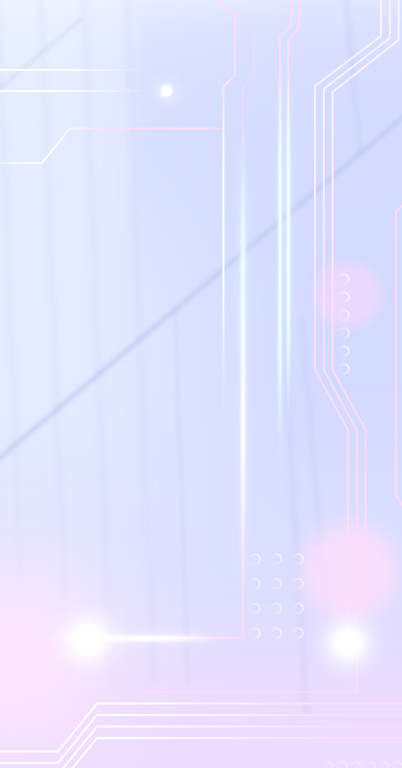
Reproduce this background procedurally as a Shadertoy shader.

```glsl
// Pale lavender circuit backdrop with glowing beams, pink traces and soft light flares.

const vec3 PINK = vec3(1.0, 0.86, 0.97);
const vec3 ICE = vec3(0.93, 1.0, 1.0);
const vec3 SHADE = vec3(0.74, 0.77, 0.94);

float px; // size of one pixel in layout units

float segment(vec2 p, vec2 a, vec2 b) {
    vec2 d = b - a;
    return length(p - a - d * clamp(dot(p - a, d) / dot(d, d), 0.0, 1.0));
}

float path4(vec2 p, vec2 a, vec2 b, vec2 c, vec2 d) {
    return min(segment(p, a, b), min(segment(p, b, c), segment(p, c, d)));
}

float stroke(float d) {
    return 1.0 - smoothstep(0.008 - 0.5 * px, 0.008 + 0.8 * px, d);
}

float glow(vec2 p, vec2 center, float radius) {
    vec2 d = (p - center) / radius;
    return exp(-dot(d, d));
}

// Soft-edged disc
float disc(vec2 p, vec2 center, float radius, float blur) {
    return 1.0 - smoothstep(radius - blur, radius + blur, length(p - center));
}

// Blurred line used for the shadows behind the traces
float shadow(vec2 p, vec2 a, vec2 b, float width) {
    float d = segment(p, a, b) / width;
    return exp(-d * d);
}

// Light beam along x, tapering at both ends
float beam(vec2 p, float y, vec2 span, float width) {
    float taper = smoothstep(span.x, mix(span.x, span.y, 0.35), p.x)
                * (1.0 - smoothstep(mix(span.x, span.y, 0.65), span.y, p.x));
    float d = abs(p.y - y) / width;
    return taper * (0.75 * exp(-d * d) + 0.25 * exp(-d * 0.6));
}

// Ring lattice of count cells, starting at first
float rings(vec2 p, vec2 first, vec2 pitch, vec2 count) {
    vec2 cell = clamp(round((p - first) / pitch), vec2(0.0), count - 1.0);
    vec2 q = p - first - cell * pitch;
    return stroke(abs(length(q) - 0.048)) * (0.55 + 0.45 * sin(atan(q.y, q.x) + 2.0));
}

vec3 background(vec2 p) {
    vec3 col = mix(vec3(0.895, 0.928, 1.0), vec3(0.828, 0.855, 1.0), smoothstep(0.2, 3.3, p.x));
    float upper = 1.0 - smoothstep(1.2, 3.4, p.y);
    col = mix(col, vec3(0.83, 0.86, 1.0), 0.7 * upper * smoothstep(1.2, 1.5, p.x));
    col = mix(col, vec3(0.87, 0.88, 1.0), 0.6 * smoothstep(3.5, 5.5, p.y));
    col = mix(col, vec3(0.935, 0.86, 1.0), smoothstep(5.6, 7.3, p.y) * 0.9);
    col = mix(col, vec3(0.95, 0.965, 1.0), 0.75 * exp(-p.y * 2.4) * (1.0 - 0.12 * p.x));

    // Diagonal and near-vertical shadows
    float s = 0.5 * shadow(p, vec2(-0.1, 4.66), vec2(4.2, 1.03), 0.035);
    s += 0.22 * shadow(p, vec2(0.0, 0.88), vec2(0.8, 0.2), 0.03);
    s += 0.25 * shadow(p, vec2(3.46, 0.0), vec2(3.6, 1.5), 0.04);
    s += 0.22 * shadow(p, vec2(2.78, 2.3), vec2(3.06, 7.1), 0.045);
    s += 0.2 * shadow(p, vec2(3.02, 3.2), vec2(3.27, 6.2), 0.04);
    s += 0.18 * shadow(p, vec2(1.75, 3.1), vec2(1.88, 6.8), 0.035);
    for (int i = 0; i < 4; i++) {
        float x = 0.12 + 0.43 * float(i);
        s += 0.11 * shadow(p, vec2(x - 0.15, -0.2), vec2(x + 0.13, 6.8), 0.05);
    }
    return mix(col, SHADE, min(s, 0.6));
}

void mainImage(out vec4 fragColor, in vec2 fragCoord) {
    // Layout is 7.68 units high, with y running down from the top
    px = 7.68 / iResolution.y;
    vec2 p = vec2(fragCoord.x, iResolution.y - fragCoord.y) * px;
    vec3 col = background(p);

    // Pink haze
    col = mix(col, vec3(1.0, 0.9, 1.0), 0.95 * glow(p, vec2(0.15, 6.55), 0.95));
    col = mix(col, vec3(0.99, 0.87, 0.985), 0.85 * disc(p, vec2(3.5, 5.72), 0.48, 0.2));
    col = mix(col, vec3(0.93, 0.85, 0.99), 0.8 * disc(p, vec2(3.48, 2.95), 0.33, 0.09));

    // Upper-left streaks and stepped trace
    float streak = stroke(abs(p.y - 0.70)) + stroke(abs(p.y - 0.91));
    col = mix(col, vec3(1.0), streak * (1.0 - smoothstep(0.5, 1.6, p.x)));
    float d = path4(p, vec2(-0.1, 1.63), vec2(0.42, 1.63), vec2(0.70, 1.285), vec2(2.19, 1.285));
    col = mix(col, mix(vec3(1.0), PINK, smoothstep(0.4, 1.2, p.x)), stroke(d) * smoothstep(-0.3, 0.5, p.x));

    // Central traces, fading downward
    d = path4(p, vec2(2.35, 0.15), vec2(2.35, 0.75), vec2(2.235, 0.86), vec2(2.235, 4.3));
    d = min(d, segment(p, vec2(2.15, -0.03), vec2(2.35, 0.15)));
    vec3 tint = mix(PINK, vec3(1.0), smoothstep(0.6, 1.8, p.y));
    col = mix(col, tint, stroke(d) * (1.0 - smoothstep(2.6, 4.3, p.y)));
    d = path4(p, vec2(2.54, 0.1), vec2(2.54, 0.76), vec2(2.43, 0.87), vec2(2.43, 1.5));
    col = mix(col, PINK, 0.35 * stroke(d));
    for (int i = 0; i < 2; i++) {
        float k = float(i);
        float x = 2.80 + 0.083 * k;
        d = path4(p, vec2(x + 0.11, -0.1), vec2(x + 0.11, 0.25 + 0.02 * k), vec2(x, 0.37 + 0.03 * k), vec2(x, 4.4));
        col = mix(col, tint, stroke(d) * (1.0 - smoothstep(2.5, 4.4, p.y)));
        col = mix(col, ICE, beam(p.yx, x, vec2(0.5, 4.75 - 0.4 * k), 0.022));
    }

    // Long beam turning left into the flare
    d = min(segment(p, vec2(2.43, 4.8), vec2(2.43, 6.38)), segment(p, vec2(1.5, 6.38), vec2(2.43, 6.38)));
    col = mix(col, PINK, stroke(d));
    col = mix(col, mix(ICE, vec3(1.0), smoothstep(2.5, 4.5, p.y)), beam(p.yx, 2.43, vec2(1.0, 6.1), 0.028));
    col = mix(col, vec3(1.0), beam(p, 6.385, vec2(0.4, 2.3), 0.038));

    // Right-hand rails
    for (int i = 0; i < 3; i++) {
        float k = float(i);
        vec2 shift = vec2(0.088 * k, 0.0);
        float end = i == 0 ? 6.5 : (i == 1 ? 6.92 : 5.78);
        vec2 knee = vec2(3.15, 0.86 + 0.03 * k) + shift;
        vec2 foot = vec2(3.48, 4.3) + shift;
        d = path4(p, vec2(3.81, -0.1) + shift, vec2(3.81, 0.36 + 0.02 * k) + shift, knee, vec2(3.15, 3.7) + shift);
        d = min(d, min(segment(p, vec2(3.15, 3.7) + shift, foot), segment(p, foot, vec2(foot.x, end))));
        col = mix(col, mix(vec3(1.0, 0.95, 1.0), PINK, smoothstep(1.0, 4.0, p.y)), 0.95 * stroke(d));
    }
    col = mix(col, PINK, disc(p, vec2(3.66, 5.79), 0.035, px));
    d = path4(p, vec2(4.1, 2.0), vec2(3.96, 2.11), vec2(3.96, 4.95), vec2(4.1, 5.17));
    col = mix(col, PINK, stroke(d));

    // Bottom bus, white on the left and pink on the right
    for (int i = 0; i < 5; i++) {
        float y = 6.92 + 0.115 * float(i);
        d = path4(p, vec2(-0.1, y + 0.48), vec2(0.58, y + 0.48), vec2(0.97, y), vec2(i == 0 ? 3.56 : 4.2, y));
        tint = i == 0 ? PINK : mix(vec3(1.0), PINK, smoothstep(1.2, 3.6, p.x));
        col = mix(col, tint, stroke(d) * (i == 0 ? 0.6 : 1.0));
    }

    // Ring lattices
    float ring = rings(p, vec2(3.44, 2.79), vec2(0.18), vec2(1.0, 6.0));
    ring += rings(p, vec2(2.55, 5.59), vec2(0.215, 0.247), vec2(3.0, 4.0));
    ring += 0.6 * rings(p, vec2(3.28, 7.67), vec2(0.14), vec2(6.0, 1.0));
    col = mix(col, vec3(1.0, 0.94, 1.0), 0.8 * min(ring, 1.0));

    // White flares
    float flare = 1.3 * glow(p, vec2(0.88, 6.4), 0.23) + 1.3 * glow(p, vec2(3.48, 6.43), 0.21);
    flare += disc(p, vec2(1.665, 0.91), 0.05, 0.025) + 0.5 * glow(p, vec2(1.665, 0.91), 0.11);
    col = mix(col, vec3(1.0), min(flare, 1.0));

    fragColor = vec4(col, 1.0);
}
```
